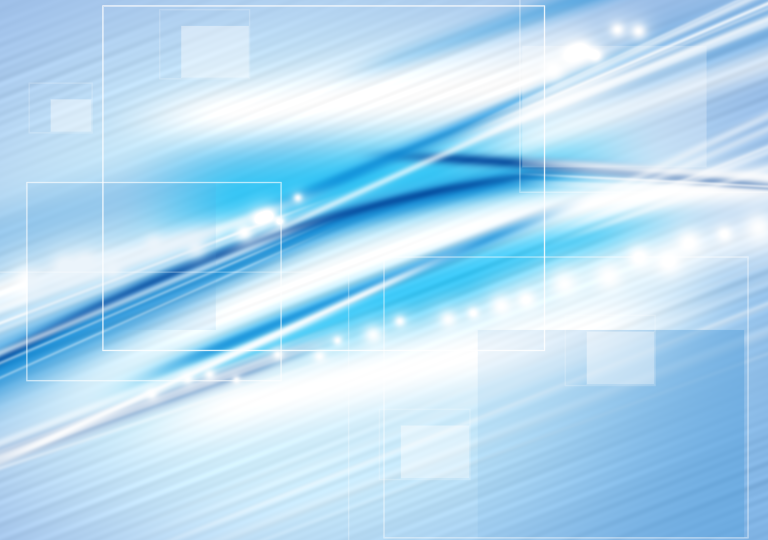
Give the GLSL for this background, as a WebGL 2 fragment shader.

```glsl
#version 300 es
precision highp float;

uniform vec2 u_resolution;
out vec4 outColor;

#define PALE vec3(.81, .93, .985)
#define MIST vec3(.62, .75, .91)
#define SKY vec3(.34, .63, .86)
#define CYAN vec3(.2, .77, .96)
#define AZURE vec3(.03, .52, .83)
#define DEEP vec3(.01, .27, .6)
#define WHITE vec3(1)
#define LINE_WIDTH .0012
#define STREAK_GAIN .014

vec2 p;
vec3 col;

float hash(float n) { return fract(sin(n * 127.1) * 437.58); }

// Scales x so that distances are even in both directions
vec2 even(vec2 d) { return d * vec2(u_resolution.x / u_resolution.y, 1); }

void paint(vec3 ink, float amount) { col = mix(col, ink, clamp(amount, 0., 1.)); }

// Soft curved band with tapered ends: path holds start and end
void beam(vec3 ink, float amount, vec4 path, float bend, vec2 width) {
  float t = (p.x - path.x) / (path.z - path.x);
  float center = mix(path.y, path.w, t) + bend * 4. * t * (1. - t);
  float d = (p.y - center) / mix(width.x, width.y, clamp(t, 0., 1.));
  paint(ink, amount * exp(-d * d) * smoothstep(0., .25, t) * smoothstep(1., .75, t));
}

void beam(vec3 ink, float amount, vec4 path, float width) {
  beam(ink, amount, path, 0., vec2(width));
}

// Uneven thin strands whose spacing changes from start to end
void fan(float amount, vec4 path, vec2 gap) {
  for (int i = 0; i < 6; i++) {
    float k = float(i) - 2.5 + hash(float(i) + path.y);
    float strength = amount * (.35 + .5 * hash(k));
    vec4 shift = vec4(0, gap.x, 0, gap.y) * k;
    beam(WHITE, strength, path + shift, .003 + .008 * hash(k + path.w));
  }
}

// Glowing beads scattered along a segment
void beads(vec4 path, int count, vec2 radius) {
  float sum = 0.;
  for (int i = 0; i < count; i++) {
    float k = float(i);
    float t = (k + .7 * hash(k + 3.)) / float(count);
    float r = mix(radius.x, radius.y, t) * (.6 + .6 * hash(k + 17.));
    vec2 c = mix(path.xy, path.zw, t) + vec2(0, .03 * hash(k + 41.) - .015);
    float d = length(even(p - c)) / r;
    sum += .7 * exp(-d * d) + .25 * exp(-.2 * d * d);
  }
  paint(WHITE, sum);
}

// Rectangle given by its lower left and upper right corners
float box(vec4 r) {
  vec2 d = even(abs(p - .5 * (r.xy + r.zw)) - .5 * (r.zw - r.xy));
  return length(max(d, 0.)) + min(max(d.x, d.y), 0.);
}

float cover(float d) {
  float px = .7 / u_resolution.y;
  return smoothstep(px, -px, d);
}

void pane(vec3 ink, float amount, vec4 r) { paint(ink, amount * cover(box(r))); }

void frame(float amount, vec4 r) {
  paint(WHITE, amount * cover(abs(box(r)) - LINE_WIDTH));
}

// Small pane with a fainter, larger frame
void chip(vec4 r) {
  pane(WHITE, .42, r);
  frame(.2, r + vec4(-.028, -.002, .001, .03));
}

void main() {
  p = gl_FragCoord.xy / u_resolution;

  // Pale center, cooler corners
  col = mix(PALE, MIST, smoothstep(.3, .72, length(p - vec2(.43, .45))));
  paint(SKY, .45 * smoothstep(.2, 1., p.x - .7 * p.y));

  // Broad colored bands
  beam(SKY, .4, vec4(-.2, .48, .55, .8), .06);
  beam(SKY, .6, vec4(.45, .66, 1.3, 1.12), .075);
  beam(AZURE, .5, vec4(.4, .83, .9, 1.07), .022);
  beam(CYAN, 1., vec4(.14, .59, .87, .72), .02, vec2(.095, .06));
  beam(CYAN, 1., vec4(.1, .23, .95, .62), .035, vec2(.06, .085));
  beam(AZURE, .65, vec4(-.3, .12, .5, .63), 0., vec2(.08, .03));

  // Broad white light
  beam(WHITE, 1., vec4(.12, .77, .86, .87), 0., vec2(.035, .105));
  beam(WHITE, 1., vec4(.02, .21, 1.25, .64), .16, vec2(.045, .038));
  beam(WHITE, 1., vec4(.1, .19, .97, .45), 0., vec2(.055, .08));
  beam(WHITE, .6, vec4(.6, .44, 1.25, .64), .05);
  beam(WHITE, .65, vec4(.56, .68, 1.2, .98), .03);
  beam(WHITE, .9, vec4(-.15, .4, .35, .6), .025);

  // Dark ridges
  beam(AZURE, .8, vec4(-.2, .16, .87, .7), .11, vec2(.032, .018));
  beam(DEEP, .8, vec4(-.2, .16, .8, .69), .11, vec2(.014, .008));
  beam(DEEP, .85, vec4(.45, .715, 1.1, .64), .01, vec2(.011));
  beam(DEEP, .8, vec4(-.15, .08, .45, .38), .015);
  beam(AZURE, .75, vec4(.15, .28, .78, .64), .014);
  beam(AZURE, .7, vec4(.3, .58, .9, .95), .014);

  // Fine slanted grain and bright strands
  float s = p.y - .55 * p.x;
  float grain = sin(s * 97. + 3. * sin(s * 31.)) + sin(s * 211. + 4. * p.x) + sin(s * 389.);
  col += STREAK_GAIN * grain * (.6 + .4 * sin(9. * p.x + 17. * s));
  fan(.9, vec4(-.2, .05, .5, .4), vec2(.005, .016));
  fan(.9, vec4(-.2, .23, .46, .62), vec2(.035, .016));
  fan(.9, vec4(.58, .73, 1.2, 1.1), vec2(.006, .022));
  fan(.7, vec4(.7, .56, 1.2, .85), vec2(.008, .025));
  fan(.7, vec4(.65, .68, 1.2, .64), vec2(.01, .005));
  fan(.3, vec4(.1, -.08, 1.25, .56), vec2(.02, .035));
  beam(WHITE, .9, vec4(-.1, .08, .65, .57), .009);
  beam(WHITE, .65, vec4(.26, .51, .85, .89), .008);

  // Beads of light
  beads(vec4(.18, .26, 1.02, .585), 20, vec2(.009, .025));
  beads(vec4(.31, .56, .4, .63), 5, vec2(.015, .011));
  beads(vec4(.71, .86, .84, .96), 6, vec2(.018));
  beads(vec4(.02, .47, .27, .56), 6, vec2(.022));

  // Translucent panes and thin frames
  pane(SKY, .1 + .4 * smoothstep(.6, 1., p.x), vec4(.622, .004, .969, .389));
  pane(SKY, .12, vec4(.036, .389, .281, .662));
  pane(WHITE, .25, vec4(.68, .69, .92, .915));
  frame(.85, vec4(.134, .351, .709, .989));
  frame(.65, vec4(.035, .295, .366, .662));
  frame(.5, vec4(.5, .004, .974, .524));
  frame(.4, vec4(.677, .644, 1.1, 1.1));
  frame(.3, vec4(-.1, -.1, .454, .496));
  chip(vec4(.236, .856, .324, .952));
  chip(vec4(.066, .756, .119, .816));
  chip(vec4(.764, .288, .852, .386));
  chip(vec4(.522, .114, .611, .212));

  outColor = vec4(clamp(col, 0., 1.), 1);
}
```
